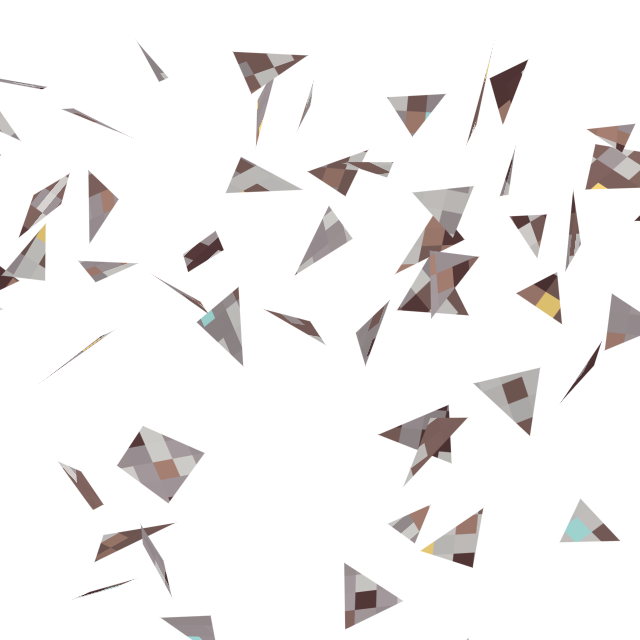
Reproduce this background procedurally as a WebGL 2 fragment shader.

```glsl
#version 300 es
precision highp float;

uniform vec2 u_resolution;
out vec4 fragColor;

const float TAU = 6.2831853;
const float GRID = 9.0;                       // scatter cells per canvas side
const vec2 RADIUS = vec2(0.046, 0.076);       // smallest and largest shard
const vec2 SQUASH = vec2(0.04, 1.0);          // edge-on to face-on
const float PATCH_SIZE = 0.034;               // side of a colour patch
const float PATCH_BLUR = 0.04;                // softness between patches
const float QUAD_SHARE = 0.14;
const float ACCENT_SHARE = 0.025;
const float DENSITY_LOW = 0.42;
const float DENSITY_HIGH = 0.88;

const vec3 PAPER = vec3(1.0);
const vec3 PALE_GREY = vec3(0.79, 0.78, 0.77);
const vec3 MAUVE_GREY = vec3(0.61, 0.57, 0.58);
const vec3 BROWN = vec3(0.49, 0.38, 0.36);
const vec3 DARK_BROWN = vec3(0.33, 0.22, 0.22);
const vec3 CLAY = vec3(0.64, 0.49, 0.44);
const vec3 AQUA = vec3(0.65, 0.87, 0.86);
const vec3 STRAW = vec3(0.95, 0.82, 0.48);

// Three random values in 0..1 for a cell and a salt
vec3 hash3(vec2 cell, float salt) {
    uvec3 v = uvec3(ivec3(vec3(cell, salt)) + 512);
    v = v * 1664525u + 1013904223u;
    v.x += v.y * v.z; v.y += v.z * v.x; v.z += v.x * v.y;
    v ^= v >> 16u;
    v.x += v.y * v.z; v.y += v.z * v.x; v.z += v.x * v.y;
    return vec3(v >> 8u) / 16777216.0;
}

mat2 rotation(float angle) {
    float c = cos(angle), s = sin(angle);
    return mat2(c, s, -s, c);
}

vec3 pickColour(float t) {
    if (t < 0.37) return PALE_GREY;
    if (t < 0.63) return MAUVE_GREY;
    if (t < 0.80) return BROWN;
    if (t < 0.90) return CLAY;
    return DARK_BROWN;
}

// Colour of one patch; about half keep the main tone of the shard
vec3 patchColour(vec2 tile, float seed, float mainTone) {
    vec3 h = hash3(tile, seed);
    if (h.z < ACCENT_SHARE) return h.x < 0.65 ? AQUA : STRAW;
    float tone = h.x < 0.52 ? mainTone : h.y;
    return pickColour(tone) * mix(0.94, 1.04, h.z);
}

// Mosaic with narrow blends between neighbouring patches
vec3 mosaic(vec2 uv, float seed, float mainTone) {
    vec2 tile = floor(uv - 0.5);
    vec2 f = smoothstep(0.5 - PATCH_BLUR, 0.5 + PATCH_BLUR, fract(uv - 0.5));
    vec3 low = mix(patchColour(tile, seed, mainTone),
                   patchColour(tile + vec2(1, 0), seed, mainTone), f.x);
    vec3 high = mix(patchColour(tile + vec2(0, 1), seed, mainTone),
                    patchColour(tile + vec2(1, 1), seed, mainTone), f.x);
    return mix(low, high, f.y);
}

vec2 corner(int i, int count, vec3 jitter, float spin) {
    int k = i % count;
    float offset = k < 3 ? jitter[k] - 0.5 : 0.0;
    float angle = spin + (float(k) + 0.45 * offset) * TAU / float(count);
    return vec2(cos(angle), sin(angle));
}

// Signed distance to the edge lines of a convex shard
float shardDistance(vec2 p, int count, vec3 jitter, float spin, vec2 scale) {
    float d = -1.0;
    for (int i = 0; i < count; i++) {
        vec2 a = corner(i, count, jitter, spin) * scale;
        vec2 edge = corner(i + 1, count, jitter, spin) * scale - a;
        d = max(d, dot(p - a, normalize(vec2(edge.y, -edge.x))));
    }
    return d;
}

void main() {
    vec2 p = gl_FragCoord.xy / u_resolution.y;
    float pixel = 1.0 / u_resolution.y;
    vec2 home = floor(p * GRID);
    vec3 colour = PAPER;

    for (int y = -1; y <= 1; y++)
    for (int x = -1; x <= 1; x++) {
        vec2 cell = home + vec2(x, y);
        vec3 place = hash3(cell, 1.0);
        vec3 form = hash3(cell, 2.0);
        vec3 turn = hash3(cell, 3.0);
        vec2 centre = (cell + 0.05 + 0.9 * place.xy) / GRID;

        // Crowded upper half, sparse lower half, clear top margin
        float density = mix(DENSITY_LOW, DENSITY_HIGH, smoothstep(0.4, 0.56, centre.y));
        float margin = smoothstep(0.98, 0.86, centre.y);
        if (place.z > density * margin) continue;

        float radius = mix(RADIUS.x, RADIUS.y, form.x) * mix(0.5, 1.0, margin);
        float squash = mix(SQUASH.x, SQUASH.y, pow(form.y, 1.25));
        int count = form.z < QUAD_SHARE ? 4 : 3;
        vec2 local = (p - centre) * rotation(turn.x * TAU);
        float d = shardDistance(local, count, hash3(cell, 4.0), turn.y * TAU,
                                radius * vec2(squash, 1.0));

        // Mosaic lies on the tilted face; edge-on shards are darker
        vec3 tint = hash3(cell, 5.0);
        vec2 face = vec2(local.x / squash, local.y) * rotation(tint.x * TAU);
        float mainTone = mix(tint.y, 1.0, 0.35 * (1.0 - squash));
        float seed = 10.0 + cell.x + 16.0 * cell.y;
        vec3 surface = mosaic(face / PATCH_SIZE + tint.yz, seed, mainTone);
        surface *= mix(0.88, 1.04, turn.z);
        colour = mix(colour, surface, smoothstep(0.75 * pixel, -0.75 * pixel, d));
    }
    fragColor = vec4(clamp(colour, 0.0, 1.0), 1.0);
}
```
